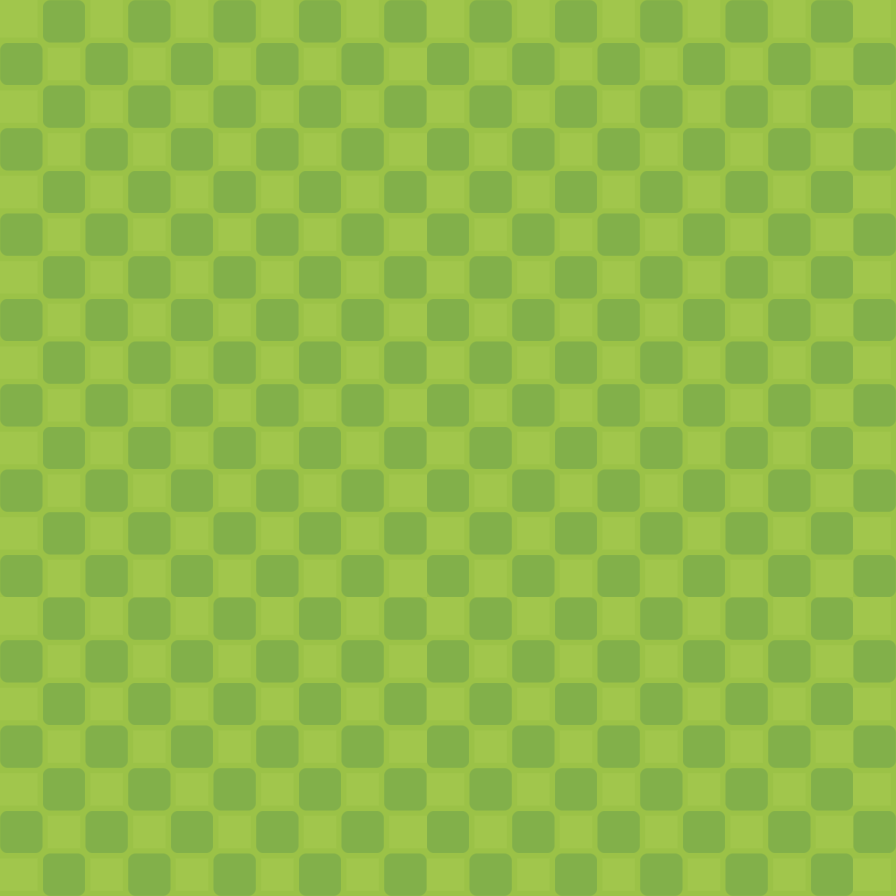
A three.js fragment shader for this pattern:

```glsl
// Green checkerboard of 21 by 21 cells: rounded dark tiles alternate with light
// cells that carry a faint inner square. The frame around that square is left
// out along the seams of a larger 10 by 14 cell block. Built from box distances.
varying vec2 vUv;

const float CELLS = 21.0;
const vec2 BLOCK = vec2(10.0, 14.0);      // cells between seams
const vec2 BLOCK_START = vec2(0.0, 7.0);  // first seam, in cells
const float SOFTNESS = 0.001 * CELLS;     // edge half width, in cells

const float TILE_HALF = 0.497;
const float TILE_RADIUS = 0.18;
const float FRAME_WIDTH = 0.12;

const vec3 DARK_GREEN = vec3(0.510, 0.690, 0.290);
const vec3 FRAME_GREEN = vec3(0.608, 0.761, 0.278);
const vec3 LIGHT_GREEN = vec3(0.631, 0.776, 0.298);

// Signed distance to a centred rounded square
float roundedSquare(vec2 p, float halfSize, float radius) {
  vec2 q = abs(p) - halfSize + radius;
  return length(max(q, 0.0)) + min(max(q.x, q.y), 0.0) - radius;
}

// Coverage of the inside of a shape
float fill(float distance, float softness) {
  return 1.0 - smoothstep(-softness, softness, distance);
}

// 1 on each axis where the given grid line is a block seam
vec2 seamAt(vec2 line, vec2 block, vec2 start) {
  vec2 offset = mod(line - start + 0.5, block);
  return 1.0 - step(vec2(1.0), offset);
}

// Signed distance to the inner square, stretched past any seam it touches
float innerSquare(vec2 local, vec2 cell, float inset) {
  vec2 low = local - inset + seamAt(cell, BLOCK, BLOCK_START);
  vec2 high = 1.0 - local - inset + seamAt(cell + 1.0, BLOCK, BLOCK_START);
  vec2 nearest = min(low, high);
  return -min(nearest.x, nearest.y);
}

void main() {
  vec2 grid = vUv * CELLS;
  vec2 cell = floor(grid);
  vec2 local = fract(grid);
  float isDark = step(0.5, mod(cell.x + cell.y, 2.0));

  // Light cells with their faint frame
  float inner = fill(innerSquare(local, cell, FRAME_WIDTH), SOFTNESS);
  vec3 color = mix(FRAME_GREEN, LIGHT_GREEN, inner * (1.0 - isDark));

  // Rounded dark tiles
  float tile = fill(roundedSquare(local - 0.5, TILE_HALF, TILE_RADIUS), SOFTNESS);
  color = mix(color, DARK_GREEN, tile * isDark);

  gl_FragColor = vec4(color, 1.0);
}
```
